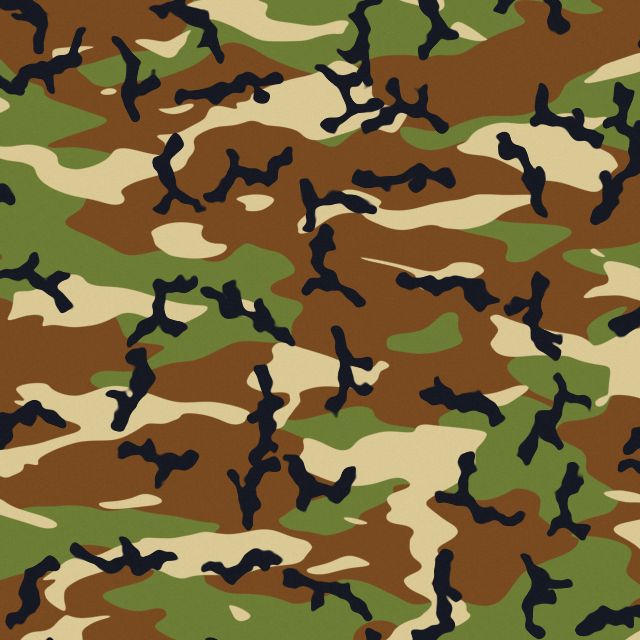
Write a three.js fragment shader that draws this pattern.

```glsl
// Woodland camouflage: green and tan patches on brown under dark forked branches.
varying vec2 vUv;

const vec3 BROWN = vec3(0.475, 0.288, 0.125);
const vec3 GREEN = vec3(0.425, 0.490, 0.208);
const vec3 TAN   = vec3(0.855, 0.785, 0.585);
const vec3 BLACK = vec3(0.085, 0.098, 0.135);

const vec2  GREEN_FREQ  = vec2(3.6, 7.2);   // patches across and up
const vec2  TAN_FREQ    = vec2(5.6, 13.0);
const float GREEN_LEVEL = 0.085;            // higher levels cover less
const float TAN_LEVEL   = 0.175;
const float GREEN_WARP  = 0.15;             // sideways pull into tongues
const float TAN_WARP    = 0.13;
const float DETAIL      = 0.25;

const float BRANCH_CELLS  = 6.5;
const float BRANCH_SHARE  = 0.93;           // part of the cells that hold a branch
const float BRANCH_RADIUS = 0.0102;
const float LIMB_LENGTH   = 0.046;
const float TWIG_LENGTH   = 0.036;
const float MAX_TURN      = 1.25;
const float JOIN_BLEND    = 0.006;

const float EDGE  = 0.0013;                 // half width of the soft edge
const float GRAIN = 0.016;
const float TAU   = 6.2831853;

float hash(vec2 p) {
  return fract(sin(dot(p, vec2(127.1, 311.7))) * 43758.5453);
}

vec2 heading(float angle) {
  return vec2(cos(angle), sin(angle));
}

float cornerSlope(vec2 cell, vec2 offset) {
  return dot(heading(TAU * hash(cell)), offset);
}

// Gradient noise, roughly -0.7 to 0.7
float noise(vec2 p) {
  vec2 i = floor(p), f = fract(p);
  vec2 u = f * f * f * (f * (f * 6.0 - 15.0) + 10.0);
  vec2 e = vec2(1.0, 0.0);
  float low  = mix(cornerSlope(i, f), cornerSlope(i + e, f - e), u.x);
  float high = mix(cornerSlope(i + e.yx, f - e.yx), cornerSlope(i + 1.0, f - 1.0), u.x);
  return mix(low, high, u.y);
}

// Stretched noise, pulled sideways so that the patches grow tongues
float patchField(vec2 p, vec2 freq, float warp, float seed) {
  vec2 q = p;
  q.x += warp * noise(p * vec2(5.0, 17.0) + seed);
  q.y += 0.3 * warp * noise(p * vec2(9.0, 8.0) + seed + 31.0);
  return noise(q * freq + seed) + DETAIL * noise(q * freq * 2.3 + seed + 7.0);
}

// Patch mask with an edge of even width
float patchMask(vec2 p, vec2 freq, float warp, float level, float seed) {
  vec2 e = vec2(0.001, 0.0);
  float f = patchField(p, freq, warp, seed);
  vec2 slope = vec2(patchField(p + e.xy, freq, warp, seed),
                    patchField(p + e.yx, freq, warp, seed)) - f;
  float d = (f - level) / max(length(slope) / e.x, 1.0);
  return smoothstep(-EDGE, EDGE, d);
}

float segmentDistance(vec2 p, vec2 a, vec2 b) {
  vec2 pa = p - a, ba = b - a;
  return length(pa - ba * clamp(dot(pa, ba) / dot(ba, ba), 0.0, 1.0));
}

float smoothMin(float a, float b) {
  float h = max(JOIN_BLEND - abs(a - b), 0.0) / JOIN_BLEND;
  return min(a, b) - 0.25 * h * h * JOIN_BLEND;
}

// Bent chain of limbs with a twig at some of the joints
float branchDistance(vec2 p, vec2 id) {
  float angle = TAU * hash(id + 3.7);
  vec2 joint = -1.3 * LIMB_LENGTH * heading(angle);
  float d = 1.0;
  for (int k = 0; k < 3; k++) {
    vec2 key = id + 11.3 * float(k + 1);
    vec2 next = joint + LIMB_LENGTH * mix(0.75, 1.25, hash(key)) * heading(angle);
    d = smoothMin(d, segmentDistance(p, joint, next));
    if (k < 2 && hash(key + 5.1) < 0.8) {
      float side = hash(key + 8.9) < 0.5 ? -1.0 : 1.0;
      float twigAngle = angle + side * mix(0.8, 1.6, hash(key + 2.3));
      vec2 tip = next + TWIG_LENGTH * mix(0.6, 1.2, hash(key + 6.7)) * heading(twigAngle);
      d = smoothMin(d, segmentDistance(p, next, tip) + 0.0015);
    }
    joint = next;
    angle += MAX_TURN * (2.0 * hash(key + 4.4) - 1.0);
  }
  return d;
}

// Jittered grid of branches with lumpy outlines
float branchMask(vec2 p) {
  vec2 q = p + 0.014 * vec2(noise(p * 33.0), noise(p * 33.0 + 57.0));
  vec2 cell = floor(q * BRANCH_CELLS);
  float d = 1.0;
  for (int y = -1; y <= 1; y++) {
    for (int x = -1; x <= 1; x++) {
      vec2 id = cell + vec2(float(x), float(y));
      if (hash(id + 9.2) > BRANCH_SHARE) continue;
      vec2 jitter = 0.6 * (vec2(hash(id), hash(id + 17.0)) - 0.5);
      d = min(d, branchDistance(q - (id + 0.5 + jitter) / BRANCH_CELLS, id));
    }
  }
  float radius = BRANCH_RADIUS + 0.007 * noise(p * 48.0 + 23.0);
  return 1.0 - smoothstep(-EDGE, EDGE, d - radius);
}

void main() {
  vec3 color = BROWN;
  color = mix(color, GREEN, patchMask(vUv, GREEN_FREQ, GREEN_WARP, GREEN_LEVEL, 13.4));
  color = mix(color, TAN, patchMask(vUv, TAN_FREQ, TAN_WARP, TAN_LEVEL, 71.8));
  color = mix(color, BLACK, branchMask(vUv));
  // Faint cloth grain
  color += GRAIN * (hash(floor(vUv * 512.0)) - 0.5);
  gl_FragColor = vec4(color, 1.0);
}
```
